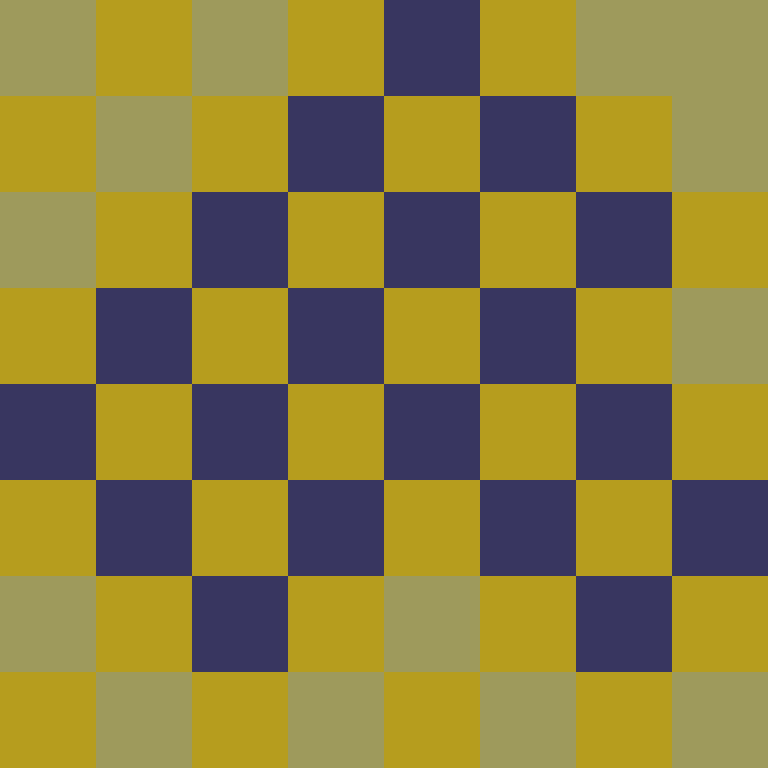
Reproduce this pattern procedurally as a WebGL 1 fragment shader.

```glsl
precision highp float;

uniform vec2 u_resolution;

#define CELLS 8.0
#define DIAMOND_CENTER vec2(4.0, 3.0)
#define DIAMOND_RADIUS 4.0
#define GOLD vec3(0.714, 0.614, 0.118)
#define NAVY vec3(0.220, 0.212, 0.376)
#define SAGE vec3(0.620, 0.602, 0.361)

// 1 when both cell indices agree
float isCell(vec2 cell, vec2 target) {
  vec2 gap = abs(cell - target);
  return 1.0 - step(0.5, max(gap.x, gap.y));
}

// Navy diamond, cut off above the bottom row and notched twice
float diamondMask(vec2 cell) {
  vec2 offset = abs(cell - DIAMOND_CENTER);
  float inside = 1.0 - step(DIAMOND_RADIUS + 0.5, offset.x + offset.y);
  float aboveBase = step(0.5, cell.y);
  float notch = isCell(cell, vec2(4.0, 1.0)) + isCell(cell, vec2(7.0, 4.0));
  return inside * aboveBase * (1.0 - notch);
}

// Gold checks alternate with navy or sage; the top right corner stays sage
vec3 boardColor(vec2 uv) {
  vec2 cell = clamp(floor(uv * CELLS), 0.0, CELLS - 1.0);
  float goldCheck = 1.0 - step(0.5, mod(cell.x + cell.y, 2.0));
  goldCheck *= 1.0 - isCell(cell, vec2(CELLS - 1.0));
  vec3 otherCheck = mix(SAGE, NAVY, diamondMask(cell));
  // The sage corner lies outside the diamond
  return mix(otherCheck, GOLD, goldCheck);
}

void main() {
  // Average four samples per pixel to smooth the edges
  vec3 color = vec3(0.0);
  for (int i = 0; i < 4; i++) {
    float index = float(i);
    vec2 jitter = vec2(mod(index, 2.0), floor(index / 2.0)) * 0.5 - 0.25;
    color += boardColor((gl_FragCoord.xy + jitter) / u_resolution);
  }
  gl_FragColor = vec4(color / 4.0, 1.0);
}
```
